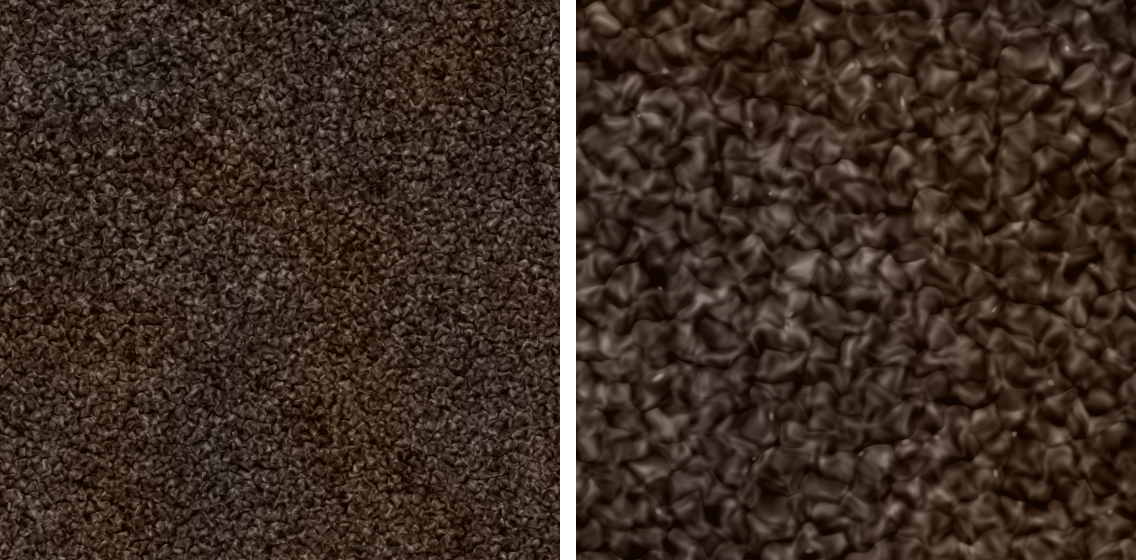
Left, the full canvas; right, a detail of the centre.
A Shadertoy shader for this texture:

```glsl
// Draws dark brown, crumbly soil with fine lit grains and small shadowed gaps.

const vec3 SOIL_MEAN = vec3(0.228, 0.168, 0.128);
const vec3 SOIL_FLOOR = vec3(0.060, 0.018, 0.004);
const vec3 WARM_TINT = vec3(0.012, 0.000, -0.012);
const vec2 LIGHT_DIR = vec2(-0.45, 0.89);

// Integer hash: two values in 0..1 per cell and seed
vec2 hash2(vec2 cell, uint seed) {
    uvec2 v = uvec2(ivec2(cell)) + uvec2(seed * 747u, seed * 1931u);
    v = v * 1664525u + 1013904223u;
    v.x += v.y * 1664525u;
    v.y += v.x * 1664525u;
    v ^= v >> 16u;
    v.x += v.y * 1664525u;
    v.y += v.x * 1664525u;
    v ^= v >> 16u;
    return vec2(v & 65535u) / 65535.0;
}

mat2 rotation(float angle) {
    float c = cos(angle), s = sin(angle);
    return mat2(c, s, -s, c);
}

float cornerSlope(vec2 cell, vec2 corner, vec2 local, uint seed) {
    vec2 slope = normalize(hash2(cell + corner, seed) - 0.4999);
    return dot(slope, local - corner);
}

// Gradient noise scaled to a spread of about one
float noise(vec2 p, uint seed) {
    vec2 cell = floor(p), f = fract(p);
    vec2 w = f * f * f * (f * (f * 6.0 - 15.0) + 10.0);
    float low = mix(cornerSlope(cell, vec2(0, 0), f, seed),
                    cornerSlope(cell, vec2(1, 0), f, seed), w.x);
    float high = mix(cornerSlope(cell, vec2(0, 1), f, seed),
                     cornerSlope(cell, vec2(1, 1), f, seed), w.x);
    return 4.7 * mix(low, high, w.y);
}

// Soft cellular grains: x = dome height, y = light on the slope, z = grain tone
vec3 grains(vec2 p, float softness, uint seed) {
    vec2 cell = floor(p), f = fract(p);
    float total = 0.0, lit = 0.0, tone = 0.0;
    for (int y = -1; y <= 1; y++) {
        for (int x = -1; x <= 1; x++) {
            vec2 side = vec2(x, y);
            vec2 offset = f - side - hash2(cell + side, seed);
            float weight = exp(-softness * dot(offset, offset));
            total += weight;
            lit += weight * dot(offset, LIGHT_DIR);
            tone += weight * (hash2(cell + side, seed + 9u).x - 0.5);
        }
    }
    float dome = 0.17 + log(total) / softness;
    return vec3(dome / 0.14, lit / (0.26 * total), tone / (0.24 * total));
}

// Relief of the soil, coarser towards the upper left
float soilRelief(vec2 p, float coarse) {
    vec3 crumb = grains(rotation(0.35) * p * 80.0, 16.0, 1u);
    float relief = 0.42 * crumb.x + 0.36 * crumb.y + 0.30 * crumb.z;
    relief += 0.56 * noise(rotation(0.9) * p * 115.0, 2u);
    relief += 0.36 * noise(rotation(2.1) * p * 185.0, 3u);
    relief += mix(0.12, 0.38, coarse) * noise(rotation(1.4) * p * 42.0, 4u);
    return relief;
}

// Broad patches and occasional hollows
float broadShade(vec2 p) {
    float patches = 0.10 * noise(p * 5.0, 5u) + 0.09 * noise(p * 14.0, 6u);
    float hollow = smoothstep(1.3, 2.4, noise(p * vec2(20.0, 26.0), 7u));
    return patches - 0.8 * hollow;
}

// Rare pale mineral specks
float specks(vec2 p, float scale) {
    vec2 cell = floor(p * scale);
    vec2 chance = hash2(cell, 11u);
    vec2 centre = 0.3 + 0.4 * hash2(cell, 12u);
    float radius = mix(0.15, 0.30, chance.y);
    float d = length(fract(p * scale) - centre);
    return step(0.965, chance.x) * (1.0 - smoothstep(0.3 * radius, radius, d));
}

void mainImage(out vec4 fragColor, in vec2 fragCoord) {
    vec2 uv = fragCoord / iResolution.y;
    vec2 p = uv + 0.0015 * vec2(noise(uv * 60.0, 13u), noise(uv * 60.0, 14u));

    float coarse = smoothstep(-0.5, 0.7, uv.y - uv.x);
    float relief = soilRelief(p, coarse) + broadShade(uv);

    // Slight skew keeps highlights brighter than shadows are deep
    float tone = 0.091 * relief + 0.010 * relief * relief;
    tone = min(tone, 0.34) + 0.20 * specks(p, 90.0);

    float warmth = 0.6 * noise(uv * 4.0 + 3.0, 15u) + 0.8 * (0.5 - uv.y);
    vec3 soil = SOIL_MEAN + tone + WARM_TINT * warmth;
    fragColor = vec4(max(soil, SOIL_FLOOR), 1.0);
}
```
